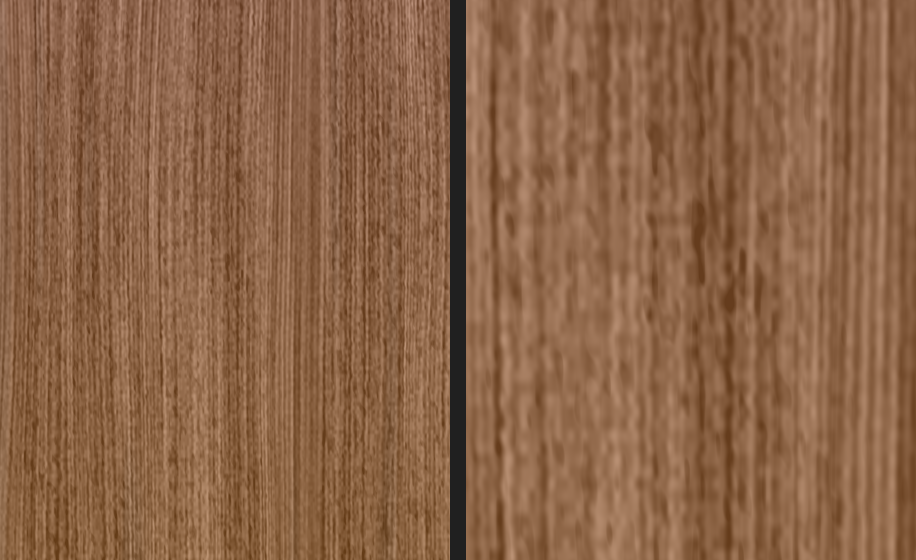
Left: the whole. Right: its middle third, enlarged.
A Shadertoy shader for this texture:

```glsl
// Walnut veneer: straight vertical grain with soft bands, fine lines and serrated pores.

float hash(vec2 p) {
    vec3 q = fract(vec3(p.xyx) * 0.1031);
    q += dot(q, q.yzx + 33.33);
    return fract((q.x + q.y) * q.z);
}

// Smooth value noise, centred on zero
float noise(vec2 p) {
    vec2 cell = floor(p), f = fract(p);
    f = f * f * (3.0 - 2.0 * f);
    float low = mix(hash(cell), hash(cell + vec2(1, 0)), f.x);
    float high = mix(hash(cell + vec2(0, 1)), hash(cell + vec2(1, 1)), f.x);
    return mix(low, high, f.y) - 0.5;
}

// Slow sideways drift that makes the grain bend along its length
float bend(vec2 p) {
    return 0.024 * noise(p * vec2(5.0, 1.6) + 7.0)
         + 0.006 * noise(p * vec2(13.0, 3.0) + 31.0);
}

float grain(vec2 p) {
    float x = p.x + bend(p);
    float y = p.y;

    // Strips of open, rough figure alternate with strips of smooth lines
    float rough = smoothstep(-0.18, 0.15, noise(vec2(x * 11.0, y * 0.4) + 53.0));

    // Broad colour bands and medium streaks
    float tone = 0.32 * noise(vec2(x * 11.0, y * 0.6) + 17.0);
    tone += 0.24 * noise(vec2(x * 40.0, y * 0.8) + 71.0);

    // Short slanted teeth along the edges of the fine lines
    float teeth = noise(vec2(x * 60.0, y * 100.0 + x * 45.0) + 90.0);
    float jagged = x + teeth * mix(0.0005, 0.0024, rough);

    // Evenly spaced growth lines whose spacing drifts slowly
    float phase = jagged * 118.0 + 2.5 * noise(vec2(x * 24.0, y * 0.7) + 103.0);
    float depth = 0.6 + 0.8 * noise(vec2(x * 40.0, y * 2.0) + 127.0);
    tone += 0.27 * depth * cos(6.2832 * phase);

    // Irregular long fibres
    tone += 0.40 * noise(vec2(jagged * 140.0, y * 1.6) + 113.0);
    tone += 0.68 * noise(vec2(jagged * 235.0, y * 3.0) + 151.0);

    // Narrow dark lines that fade in and out
    float ridge = abs(noise(vec2(x * 56.0, y * 0.6) + 197.0));
    float fade = smoothstep(-0.1, 0.3, noise(vec2(x * 20.0, y * 2.0) + 211.0));
    tone -= 0.20 * fade * (1.0 - smoothstep(0.01, 0.06, ridge));

    // Pores: short dark dashes, and fibre flecks between them
    float pore = noise(vec2(x * 215.0, y * 56.0 + x * 60.0) + 233.0);
    tone -= mix(0.12, 0.32, rough) * smoothstep(0.10, 0.38, pore);
    tone += mix(0.28, 0.50, rough) * noise(vec2(x * 256.0, y * 140.0) + 271.0);

    return 0.51 + tone + 0.06 * (rough - 0.5);
}

void mainImage(out vec4 fragColor, in vec2 fragCoord) {
    vec2 p = fragCoord / iResolution.y;
    float tone = clamp(grain(p), -0.25, 1.3);

    vec3 darkWood = vec3(0.45, 0.29, 0.17);
    vec3 lightWood = vec3(0.67, 0.51, 0.40);
    vec3 color = mix(darkWood, lightWood, tone);

    // Rosier towards the top, more golden towards the bottom
    color += vec3(0.005, 0.0, 0.045) * (p.y - 0.5);

    // Faint greyish cast in a few streaks
    float grey = smoothstep(0.15, 0.4, noise(vec2((p.x + bend(p)) * 30.0, p.y * 1.5) + 307.0));
    color = mix(color, vec3(dot(color, vec3(0.4, 0.4, 0.2))), 0.08 * grey);

    fragColor = vec4(color, 1.0);
}
```
